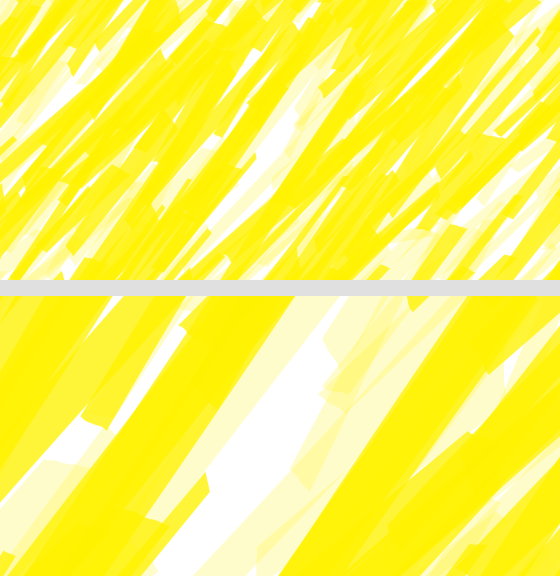
Top, the full canvas; bottom, a detail of the centre.
This pattern is drawn by a Shadertoy shader. Its source:

```glsl
// Overlapping translucent yellow marker strokes hatched diagonally on white paper.

const vec3 PAPER = vec3(1.0);
const vec3 INK = vec3(1.0, 0.95, 0.0);
const float HATCH_ANGLE = 0.87;

struct Layer {
    vec2 cell;        // grid spacing along and across the hatching
    vec2 halfLength;  // shortest and longest
    vec2 halfWidth;   // thinnest and thickest
    float spread;     // largest turn away from the hatching angle
    float density;    // share of cells holding a stroke
    float clumping;   // how unevenly the strokes gather
    float opacity;
    float seed;
};

vec4 hash4(vec2 p) {
    vec4 q = fract(p.xyxy * vec4(0.1031, 0.1030, 0.0973, 0.1099));
    q += dot(q, q.wzxy + 33.33);
    return fract((q.xxyz + q.yzzw) * q.zywx);
}

vec2 gradientAt(vec2 lattice) {
    float a = 6.2832 * hash4(lattice).x;
    return vec2(cos(a), sin(a));
}

float gradientNoise(vec2 p) {
    vec2 i = floor(p), f = p - i;
    vec2 w = f * f * f * (f * (f * 6.0 - 15.0) + 10.0);
    vec2 e = vec2(1.0, 0.0);
    float low = mix(dot(gradientAt(i), f), dot(gradientAt(i + e), f - e), w.x);
    float high = mix(dot(gradientAt(i + e.yx), f - e.yx),
                     dot(gradientAt(i + e.xx), f - e.xx), w.x);
    return mix(low, high, w.y);
}

vec2 rotate(vec2 p, float angle) {
    float c = cos(angle), s = sin(angle);
    return vec2(c * p.x + s * p.y, c * p.y - s * p.x);
}

// Slightly bent, tapered bar with slanted, lightly frayed ends.
float strokeDistance(vec2 p, vec2 halfSize, vec4 shape) {
    vec4 k = shape * 2.0 - 1.0;
    p.y += 0.04 * k.x * p.x * p.x;
    float fray = 0.005 * gradientNoise(vec2(p.y * 50.0, shape.w * 90.0));
    float along = abs(p.x + 0.7 * k.y * p.y + fray) - halfSize.x;
    float taper = 1.0 + 0.35 * k.z * clamp(p.x / halfSize.x, -1.0, 1.0);
    return max(along, abs(p.y) - halfSize.y * taper);
}

// Share of paper light that passes through all strokes of a layer.
float transmission(vec2 p, Layer layer, float blur) {
    vec2 home = floor(p / layer.cell);
    float light = 1.0;
    for (int y = -4; y <= 4; y++)
    for (int x = -2; x <= 2; x++) {
        vec2 id = home + vec2(x, y);
        vec4 place = hash4(id + layer.seed);
        vec4 shape = hash4(id + layer.seed + 57.3);
        vec2 center = (id + place.xy) * layer.cell;
        float gather = gradientNoise(center * vec2(1.5, 5.0) + layer.seed);
        float chance = layer.density + layer.clumping * gather;
        if (shape.w > chance) continue;

        vec2 q = rotate(p - center, layer.spread * (place.z * 2.0 - 1.0));
        vec2 halfSize = vec2(mix(layer.halfLength.x, layer.halfLength.y, place.w),
                             mix(layer.halfWidth.x, layer.halfWidth.y, shape.x));
        float d = strokeDistance(q, halfSize, shape.yzxw);
        float cover = 1.0 - smoothstep(-blur, blur, d);
        light *= 1.0 - layer.opacity * cover;
    }
    return light;
}

void mainImage(out vec4 fragColor, in vec2 fragCoord) {
    float blur = 0.8 / iResolution.y;
    vec2 p = rotate(fragCoord / iResolution.y, HATCH_ANGLE);

    Layer strong = Layer(vec2(0.4, 0.04), vec2(0.18, 0.55), vec2(0.012, 0.034),
                         0.16, 0.56, 1.1, 0.78, 11.0);
    Layer pale = Layer(vec2(0.4, 0.06), vec2(0.15, 0.45), vec2(0.011, 0.028),
                       0.24, 0.95, 0.3, 0.2, 143.0);
    Layer stray = Layer(vec2(0.15), vec2(0.06, 0.16), vec2(0.012, 0.025),
                        1.3, 0.06, 0.0, 0.22, 271.0);

    float light = transmission(p, strong, blur)
                * transmission(p, pale, blur)
                * transmission(p, stray, blur);
    fragColor = vec4(mix(INK, PAPER, light), 1.0);
}
```
